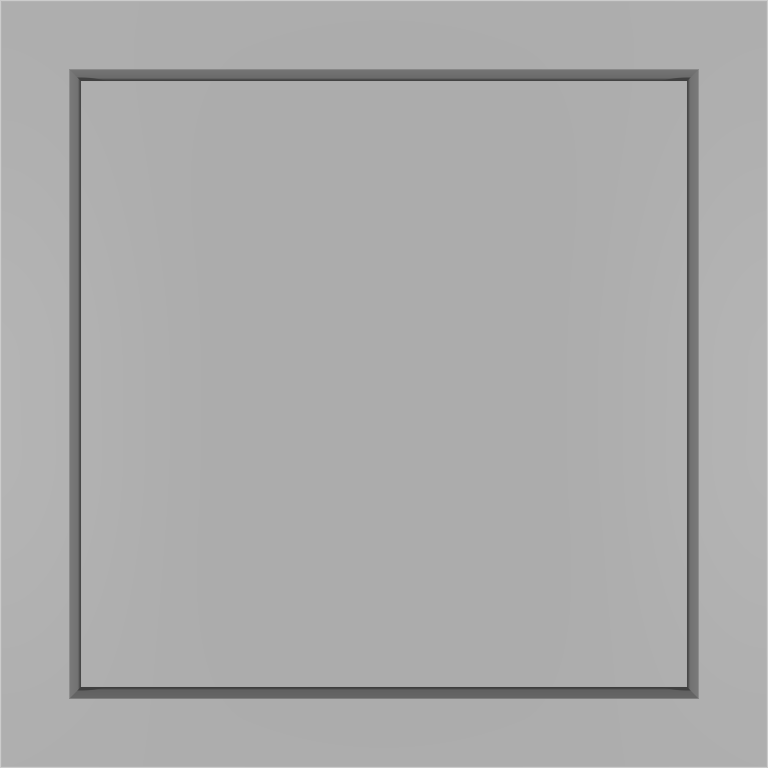
Give the GLSL for this texture, as a WebGL 1 fragment shader.

```glsl
precision highp float;
// Flat grey square panel with a mitred, shadowed groove and a thin bright rim.

uniform vec2 u_resolution;

// Antialiased step: 0 below the edge, 1 above it.
float edgeStep(float edge, float value, float pixel) {
    return clamp((value - edge) / pixel + 0.5, 0.0, 1.0);
}

// Soft face light, brighter towards the left and right sides.
float faceShade(vec2 p) {
    float sides = smoothstep(0.18, 0.5, abs(p.x));
    float middle = 1.0 - smoothstep(0.05, 0.5, abs(p.y + 0.03));
    float corners = smoothstep(0.3, 0.6, length(p));
    return 0.674 + sides * (0.006 + 0.022 * middle) + 0.004 * corners;
}

// Groove wall light; depth runs from 0 at the outer lip to 1 at the inner edge.
float grooveShade(vec2 p, float depth, float pixel) {
    vec2 a = abs(p);
    float sideWall = edgeStep(0.0, a.x - a.y, pixel * 1.4);
    float topWall = mix(0.46, 0.40, depth);
    float bottomWall = mix(0.40, 0.37, depth);
    float endWall = p.y > 0.0 ? topWall : bottomWall;
    float shade = mix(endWall, mix(0.48, 0.43, depth), sideWall);

    // Contact shadow beside the raised panel
    shade *= 1.0 - 0.35 * smoothstep(0.70, 0.95, depth);

    // Tapered dark slivers near the corners of the top and bottom walls
    float along = clamp((0.3945 - a.x) / 0.034, 0.0, 1.0);
    float start = mix(0.70, 1.0, along * along);
    float sliver = smoothstep(start - 0.06, start + 0.06, depth);
    sliver *= (1.0 - sideWall) * (1.0 - smoothstep(0.9, 1.0, along));
    return mix(shade, 0.25, sliver);
}

void main() {
    vec2 p = (gl_FragCoord.xy - 0.5 * u_resolution) / u_resolution;
    float pixel = 1.0 / min(u_resolution.x, u_resolution.y);
    float reach = max(abs(p.x), abs(p.y));

    // Panel, groove and outer frame
    float shade = faceShade(p);
    float depth = clamp((0.4097 - reach) / 0.0152, 0.0, 1.0);
    float groove = edgeStep(0.3945, reach, pixel)
                 * (1.0 - edgeStep(0.4097, reach, pixel));
    shade = mix(shade, grooveShade(p, depth, pixel), groove);

    // Bright outer rim
    shade = mix(shade, 0.80, edgeStep(0.4985, reach, pixel));

    gl_FragColor = vec4(vec3(shade), 1.0);
}
```
